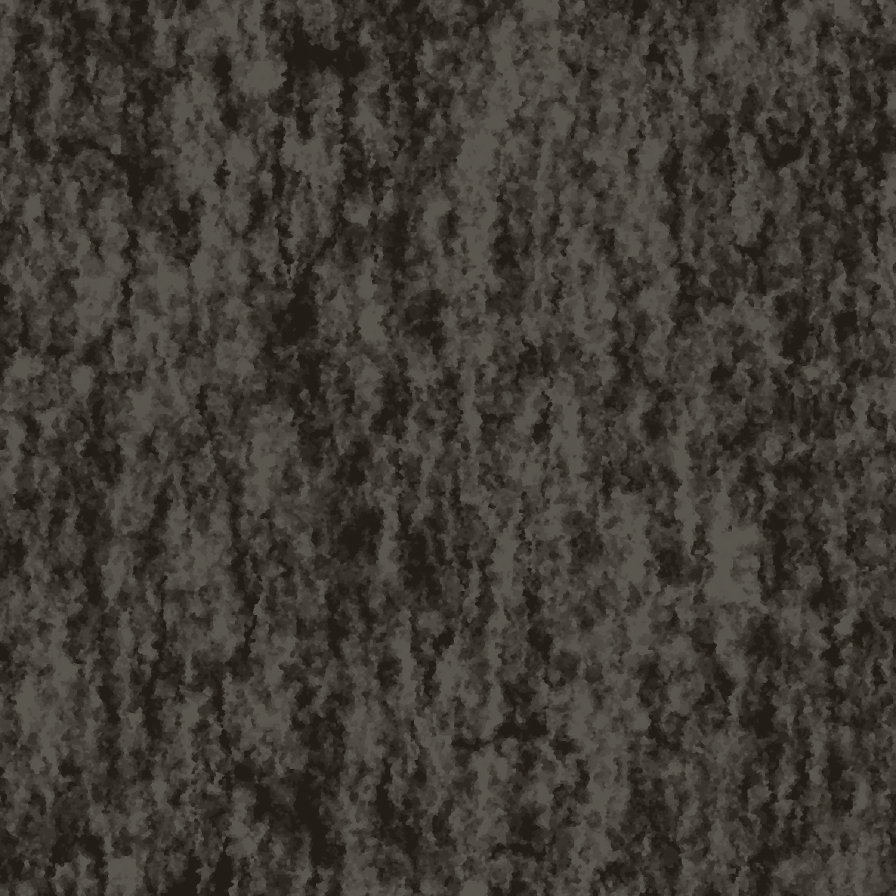
Reproduce this texture procedurally as a three.js fragment shader.

```glsl
varying vec2 vUv;

const vec3 DARK = vec3(0.130, 0.110, 0.081);
const vec3 LIGHT = vec3(0.352, 0.340, 0.311);
const vec2 COLUMN_FREQ = vec2(19.0, 1.6);    // broad upright bands
const vec2 STREAK_FREQ = vec2(56.0, 8.0);    // long streaks
const vec2 FLAKE_FREQ = vec2(100.0, 36.0);   // small flakes
const vec2 GRAIN_FREQ = vec2(180.0, 115.0);  // finest mottling
const vec4 LAYER_WEIGHTS = vec4(0.13, 0.25, 0.32, 0.30);
const vec2 CRACK_FREQ = vec2(30.0, 9.0);
const vec2 RIM_FREQ = vec2(38.0, 11.0);
const float CRACK_DEPTH = 0.24;
const float RIM_HEIGHT = 0.17;
const float LINE_WIDTH = 0.10;
const float WARP_FREQ = 82.0;
const float WARP_AMOUNT = 0.017;
const float CHIP_FREQ = 290.0;
const float CHIP_JITTER = 0.07;
const float TONE_RANGE = 0.235;
const float TONE_LEVELS = 6.0;
const float LEVEL_MIX = 0.55;
const float EDGE_SOFTNESS = 0.0007;

float hash(vec2 p) {
  vec3 q = fract(p.xyx * vec3(0.1031, 0.1030, 0.0973));
  q += dot(q, q.yzx + 33.33);
  return fract((q.x + q.y) * q.z);
}

vec2 hash2(vec2 p) {
  return vec2(hash(p), hash(p + 57.3));
}

float noise(vec2 p) {
  vec2 i = floor(p);
  vec2 f = fract(p);
  f = f * f * (3.0 - 2.0 * f);
  float low = mix(hash(i), hash(i + vec2(1.0, 0.0)), f.x);
  float high = mix(hash(i + vec2(0.0, 1.0)), hash(i + 1.0), f.x);
  return mix(low, high, f.y);
}

// Ragged displacement from two octaves of noise
vec2 warp(vec2 p) {
  vec2 coarse = vec2(noise(p * WARP_FREQ + 11.0), noise(p * WARP_FREQ + 83.0));
  vec2 q = p * WARP_FREQ * 2.1;
  vec2 fine = vec2(noise(q + 37.0), noise(q + 151.0));
  return p + WARP_AMOUNT * (0.55 * coarse + 0.45 * fine - 0.5);
}

// Thin winding line along the middle contour of a noise field
float vein(vec2 p) {
  return 1.0 - smoothstep(0.0, LINE_WIDTH, abs(noise(p) - 0.5));
}

// Centre of the nearest irregular chip
vec2 chipCentre(vec2 p) {
  vec2 g = p * CHIP_FREQ;
  vec2 cell = floor(g);
  vec2 nearest = g;
  float best = 8.0;
  for (int y = -1; y <= 1; y++) {
    for (int x = -1; x <= 1; x++) {
      vec2 c = cell + vec2(float(x), float(y));
      vec2 site = c + hash2(c + 300.0);
      vec2 d = site - g;
      float dist = dot(d, d);
      if (dist < best) {
        best = dist;
        nearest = site;
      }
    }
  }
  return nearest / CHIP_FREQ;
}

float barkTone(vec2 p) {
  vec2 chip = chipCentre(p);
  vec2 q = warp(chip) + 2.0;
  vec4 layers = vec4(noise(q * COLUMN_FREQ), noise(q * STREAK_FREQ + 19.0),
                     noise(q * FLAKE_FREQ + 41.0), noise(q * GRAIN_FREQ + 73.0));
  float tone = dot(layers, LAYER_WEIGHTS) + 0.015;

  // Broken dark cracks and pale rims
  float crackMask = smoothstep(0.4, 0.7, noise(q * vec2(18.0, 4.0) + 201.0));
  float rimMask = smoothstep(0.4, 0.7, noise(q * vec2(21.0, 5.0) + 263.0));
  tone -= CRACK_DEPTH * crackMask * vein(q * CRACK_FREQ + 107.0);
  tone += RIM_HEIGHT * rimMask * vein(q * RIM_FREQ + 167.0);
  tone += CHIP_JITTER * (hash(floor(chip * 4096.0)) - 0.5);

  // Even out the shares, then gather tones into flat patches
  tone = smoothstep(0.5 - TONE_RANGE, 0.5 + TONE_RANGE, tone);
  float stepped = floor(tone * (TONE_LEVELS - 1.0) + 0.5) / (TONE_LEVELS - 1.0);
  return mix(tone, stepped, LEVEL_MIX);
}

void main() {
  // Average four nearby samples to smooth the chip edges
  float tone = 0.0;
  for (int i = 0; i < 4; i++) {
    vec2 corner = vec2(mod(float(i), 2.0), floor(float(i) * 0.5)) - 0.5;
    tone += 0.25 * barkTone(vUv + corner * EDGE_SOFTNESS);
  }
  gl_FragColor = vec4(mix(DARK, LIGHT, tone), 1.0);
}
```
